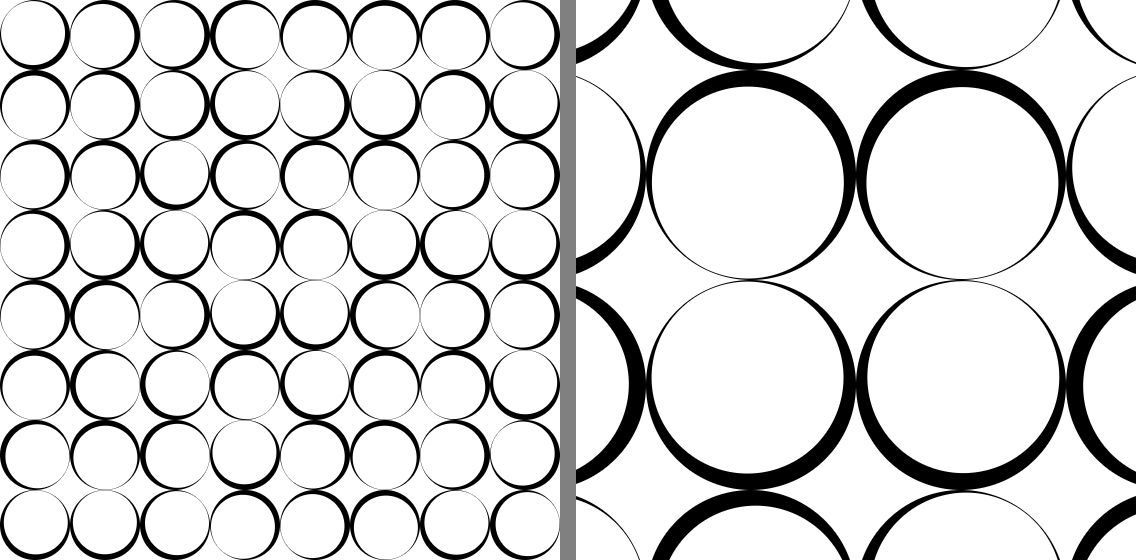
Left, the full canvas; right, a detail of the centre.
Write a Shadertoy shader that draws this pattern.

```glsl
// Eight by eight touching black rings, each thick on one random side and hair-thin on the other.

const float TAU = 6.2831853;

// Random value from 0 to 1 for a grid cell
float cellHash(vec2 cell) {
    vec3 p = fract(vec3(cell.xyx) * 0.1031 + 0.37);
    p += dot(p, p.yzx + 33.33);
    return fract((p.x + p.y) * p.z);
}

// Smooth coverage of a disc, with edge as the pixel size in cell units
float disc(vec2 p, float radius, float edge) {
    return clamp(0.5 - (length(p) - radius) / edge, 0.0, 1.0);
}

void mainImage(out vec4 fragColor, in vec2 fragCoord) {
    // Grid that wraps at the canvas borders
    vec2 grid = fragCoord / iResolution.xy * 8.0;
    vec2 cell = mod(floor(grid), 8.0);
    vec2 p = fract(grid) - 0.5;
    float edge = 8.0 / min(iResolution.x, iResolution.y);

    // The hole shifts away from the thick side
    float angle = TAU * cellHash(cell);
    vec2 shift = 0.039 * vec2(cos(angle), sin(angle));

    // Ring coverage: outer disc minus the shifted hole
    float ink = disc(p, 0.5, edge) - disc(p - shift, 0.457, edge);
    fragColor = vec4(vec3(1.0 - clamp(ink, 0.0, 1.0)), 1.0);
}
```
